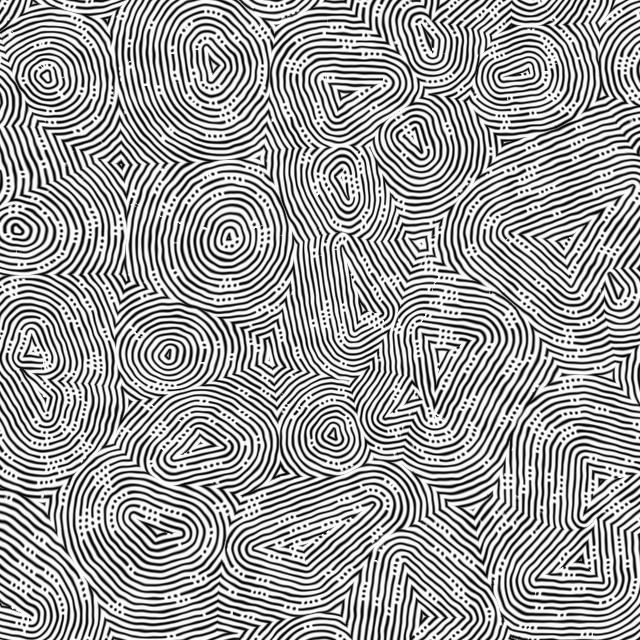
Write a WebGL 2 fragment shader that draws this pattern.

```glsl
#version 300 es
precision highp float;
// Hand-inked contour rings around scattered blobs, with lines broken by rows of dots.
uniform vec2 u_resolution;
out vec4 fragColor;

const float TAU = 6.2831853;
const float CELL = 0.2;         // spacing of the blob grid
const float SPACING = 0.0098;   // distance between neighbouring lines
const float LINE_HALF = 0.0019;
const float DOT_RADIUS = 0.0022;
const float DOT_PITCH = 0.0084;
const float BLOCK = 0.1;        // length of line holding at most one dotted break
const float SEAM_REACH = 0.004; // lines stay whole this close to a seam
const vec3 PAPER = vec3(0.985);
const vec3 INK = vec3(0.03);

// A blob seen from one point: distance to its rim and position along its contour.
struct Contour {
    float rim;
    float radius;
    float run;       // length along the core's edges
    float turn;      // angle swept around the core's corners
    float perimeter; // of the core
    float seed;
    float seam;      // distance to the border with the next blob
};

float hash(vec2 p) {
    return fract(sin(dot(p, vec2(127.1, 311.7))) * 43758.5453);
}

float noise(vec2 p) {
    vec2 i = floor(p), f = fract(p);
    f = f * f * (3.0 - 2.0 * f);
    return mix(mix(hash(i), hash(i + vec2(1, 0)), f.x),
               mix(hash(i + vec2(0, 1)), hash(i + vec2(1, 1)), f.x), f.y);
}

vec2 warp(vec2 p, float frequency, float amount) {
    vec2 q = p * frequency;
    return p + amount * (vec2(noise(q + 17.3), noise(q + 71.9)) - 0.5);
}

vec2 rotate(vec2 v, float angle) {
    float c = cos(angle), s = sin(angle);
    return vec2(c * v.x - s * v.y, s * v.x + c * v.y);
}

// Corner k of a squashed, turned triangle.
vec2 corner(int k, float size, float squash, float skew, float angle) {
    vec2 v = rotate(vec2(size, 0.0), float(k) * TAU / 3.0 + skew);
    return rotate(v * vec2(1.0, squash), angle);
}

// Rounded triangle whose core may shrink until it is nearly a circle.
Contour blob(vec2 p, vec2 id) {
    float h = hash(id + 3.7);
    float size = 0.004 + 0.125 * h * h;
    float squash = mix(0.2, 0.75, hash(id + 9.1));
    float skew = TAU * hash(id + 15.3), angle = TAU * hash(id + 22.9);
    float radius = mix(0.03, 0.085, hash(id + 31.4));

    float best = 1e3, run = 0.0, turn = 0.0, start = 0.0, swept = 0.0;
    bool inside = true;
    vec2 a = corner(0, size, squash, skew, angle), lastDir = vec2(0.0);
    for (int k = 1; k <= 3; k++) {
        vec2 b = corner(k, size, squash, skew, angle);
        float len = length(b - a);
        vec2 dir = (b - a) / len, pa = p - a;
        if (k > 1) swept += acos(clamp(dot(lastDir, dir), -1.0, 1.0));
        float along = dot(pa, dir), side = dir.x * pa.y - dir.y * pa.x;
        float held = clamp(along, 0.0, len);
        float d = length(vec2(along - held, side));
        inside = inside && side > 0.0;
        if (d < best - 1e-5) {      // ties at corners keep the first edge
            best = d;
            run = start + held;
            turn = swept + atan(along - held, abs(side) + 1e-6);
        }
        start += len;
        lastDir = dir;
        a = b;
    }
    float rim = (inside ? -best : best) - radius;
    return Contour(rim, radius, run, turn, start, hash(id + 47.2), 1.0);
}

Contour nearestBlob(vec2 p) {
    vec2 home = floor(p / CELL);
    Contour nearest = Contour(1e3, 0.0, 0.0, 0.0, 0.0, 0.0, 1.0);
    float second = 1e3;
    for (int i = 0; i < 25; i++) {
        vec2 id = home + vec2(i % 5, i / 5) - 2.0;
        vec2 jitter = 0.75 * (vec2(hash(id), hash(id + 57.6)) - 0.5);
        Contour c = blob(p - (id + 0.5 + jitter) * CELL, id);
        second = min(second, max(c.rim, nearest.rim));
        if (c.rim < nearest.rim) nearest = c;
    }
    nearest.seam = 0.5 * (second - nearest.rim);
    return nearest;
}

// Signed distance to one ring's ink: a line with round-ended breaks filled by dots.
float strokeDistance(float along, float total, float across, vec2 ring, float halfWidth) {
    float blocks = max(round(total / BLOCK), 1.0), size = total / blocks;
    float t = along / size + 7.0 * hash(ring);
    vec2 key = vec2(mod(floor(t), blocks), 13.0 * hash(ring + 5.3));
    float x = (fract(t) - 0.5 + 0.4 * (hash(key) - 0.5)) * size;
    float count = floor(5.0 * hash(key + 8.8)) - 1.0;
    if (count < 0.5 || size < 0.06) return abs(across) - halfWidth;
    float gap = 0.5 * (count + 1.0) * DOT_PITCH, middle = 0.5 * (count - 1.0);
    float line = length(vec2(max(gap - abs(x), 0.0), across)) - halfWidth;
    float dotX = (clamp(round(x / DOT_PITCH + middle), 0.0, count - 1.0) - middle) * DOT_PITCH;
    return min(line, length(vec2(x - dotX, across)) - DOT_RADIUS);
}

void main() {
    vec2 uv = gl_FragCoord.xy / u_resolution.y;
    Contour c = nearestBlob(warp(warp(uv, 4.0, 0.05), 70.0, 0.0026));
    float index = round(c.rim / SPACING), across = c.rim - index * SPACING;
    float reach = max(index * SPACING + c.radius, 0.0);
    float halfWidth = LINE_HALF * mix(0.8, 1.2, noise(uv * 45.0));
    float d = strokeDistance(c.run + c.turn * reach, c.perimeter + TAU * reach, across,
                             vec2(index, c.seed * 91.0), halfWidth);
    d = min(d, length(vec2(max(c.seam - SEAM_REACH, 0.0), across)) - halfWidth);
    float soft = max(0.0018, 0.9 / u_resolution.y);
    fragColor = vec4(mix(INK, PAPER, smoothstep(-soft, soft, d)), 1.0);
}
```
